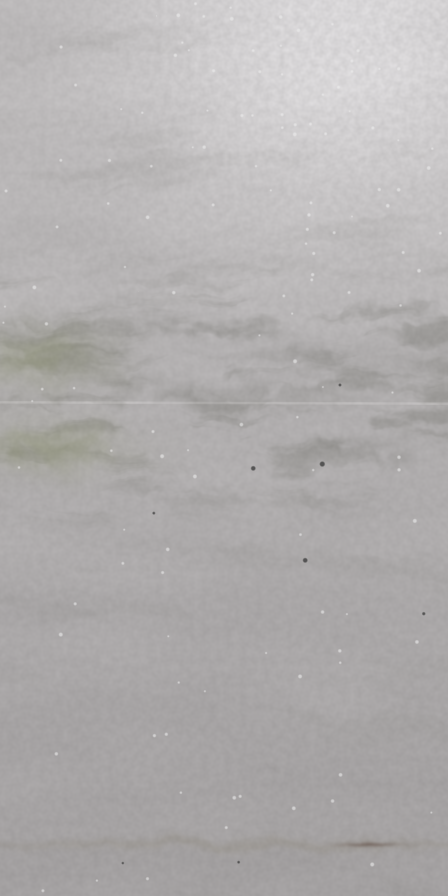
A WebGL 1 fragment shader for this texture:

```glsl
precision highp float;
// Pale grey marble slab: a soft glow at the upper right, a band of smoky
// horizontal veins with two greenish stains, a thin joint and fine sparkles.
// Built from warped gradient noise, hashed lens streaks and cell-based specks.
uniform vec2 u_resolution;

#define BAND_Y 1.13
#define BAND_HALF 0.27
#define VEIN_STRENGTH 0.62
#define STREAK_STRENGTH 0.55
#define GLOW_STRENGTH 0.135
#define GRAIN 0.022
#define JOINT_Y 1.102
#define SPARKLE_CELLS 34.0
#define DARK_CELLS 5.0

const vec3 STONE_LOW = vec3(0.647, 0.636, 0.638);
const vec3 STONE_HIGH = vec3(0.722, 0.712, 0.714);
const vec3 VEIN = vec3(0.545, 0.540, 0.525);
const vec3 STAIN = vec3(0.575, 0.585, 0.495);
const vec3 RUST = vec3(0.43, 0.37, 0.34);

vec2 hash2(vec2 cell) {
  vec3 q = fract(cell.xyx * vec3(0.1031, 0.1030, 0.0973));
  q += dot(q, q.yzx + 33.33);
  return fract((q.xx + q.yz) * q.zy);
}

float gradientDot(vec2 cell, vec2 offset) {
  float angle = 6.2832 * hash2(cell + 71.0).x;
  return dot(vec2(cos(angle), sin(angle)), offset);
}

float noise(vec2 p) {
  vec2 i = floor(p), f = fract(p);
  vec2 w = f * f * f * (f * (f * 6.0 - 15.0) + 10.0);
  vec2 e = vec2(1.0, 0.0);
  float low = mix(gradientDot(i, f), gradientDot(i + e, f - e), w.x);
  float high = mix(gradientDot(i + e.yx, f - e.yx), gradientDot(i + 1.0, f - 1.0), w.x);
  return mix(low, high, w.y);
}

float fbm(vec2 p) {
  float sum = 0.0, gain = 0.6;
  for (int i = 0; i < 4; i++) {
    sum += gain * noise(p);
    p = p * 2.03 + 17.3;
    gain *= 0.5;
  }
  return sum;
}

// Soft ellipse: 1 at the centre, fading to 0.
float blob(vec2 p, vec2 centre, vec2 radius) {
  vec2 d = (p - centre) / radius;
  return exp(-dot(d, d));
}

// One round speck per grid cell, kept for the given share of the cells.
float specks(vec2 p, float cells, float share, float radius) {
  vec2 cell = floor(p * cells);
  vec2 pick = hash2(cell + cells);
  vec2 centre = (cell + 0.15 + 0.7 * hash2(cell + 9.0)) / cells;
  float r = radius * (0.4 + 0.6 * pick.y);
  float edge = 1.0 / u_resolution.x;
  return step(pick.x, share) * (1.0 - smoothstep(r - edge, r + edge, distance(p, centre)));
}

// Scattered long lenses with lumpy outlines inside the vein band.
float streaks(vec2 p) {
  float sum = 0.0;
  for (int i = 0; i < 11; i++) {
    float id = float(i);
    vec2 h = hash2(vec2(id, 4.0)), size = hash2(vec2(id, 23.0));
    vec2 centre = vec2(fract(id * 0.618 + 0.43), BAND_Y + 0.34 * (h.y - 0.5));
    vec2 radius = vec2(0.07 + 0.08 * size.x, 0.012 + 0.014 * size.y);
    sum += (0.5 + 0.5 * h.x) * blob(p, centre, radius);
  }
  return min(sum, 1.0);
}

void main() {
  vec2 p = gl_FragCoord.xy / u_resolution.x;
  vec2 warp = vec2(fbm(p * 9.0), fbm(p * 9.0 + 40.0));
  vec2 w = p + warp * vec2(0.09, 0.035);

  // Base tone, cloudy bedding and the reflected light.
  vec3 color = mix(STONE_LOW, STONE_HIGH, smoothstep(0.1, 1.65, p.y));
  color += 0.035 * fbm(w * vec2(2.0, 7.0) + 5.0);
  float glow = blob(p, vec2(0.78, 1.93), vec2(0.50, 0.40));
  color += GLOW_STRENGTH * glow * vec3(0.98, 1.0, 1.03);

  // Smoky veins, strongest in the middle of the band.
  float depth = (p.y - BAND_Y) / BAND_HALF;
  float band = exp(-depth * depth * depth * depth);
  float bed = w.y - 0.06 * w.x * depth;
  float veins = smoothstep(-0.05, 0.36, fbm(vec2(w.x * 3.6, bed * 17.0)));
  float wisps = smoothstep(0.10, 0.42, fbm(vec2(w.x * 1.7 + 8.0, bed * 13.0)));
  color = mix(color, VEIN, VEIN_STRENGTH * veins * band + 0.16 * wisps);
  float lumps = clamp(0.8 + 1.6 * noise(w * vec2(20.0, 28.0)), 0.0, 1.0);
  color = mix(color, VEIN * 0.97, STREAK_STRENGTH * streaks(w) * lumps);

  // Greenish stains on both sides of the joint.
  float stain = blob(w, vec2(0.09, 1.20), vec2(0.13, 0.065));
  stain += blob(w, vec2(0.10, 1.00), vec2(0.16, 0.055));
  color = mix(color, STAIN, 0.72 * min(stain, 1.0) * (0.55 + 0.45 * lumps));

  // Thin warm bedding line with a short rusty crack.
  float line = blob(w, vec2(0.55, 0.115), vec2(0.75, 0.012));
  color = mix(color, vec3(0.57, 0.55, 0.51), 0.4 * line);
  vec2 crack = p + warp * vec2(0.03, 0.008);
  color = mix(color, RUST, 0.65 * blob(crack, vec2(0.825, 0.115), vec2(0.055, 0.005)));

  // Joint, crystal grain, sparkles and dark pits.
  float joint = 1.0 - smoothstep(0.0008, 0.0045, abs(p.y - JOINT_Y + 0.003 * p.x));
  color += 0.075 * joint * (0.75 + 0.5 * noise(vec2(p.x * 12.0, 2.0)));
  color += GRAIN * (1.0 + glow) * (noise(p * 58.0) + 0.6 * noise(p * 120.0));
  float sparkle = specks(p, SPARKLE_CELLS, 0.035 + 0.16 * glow, 0.0042);
  color = mix(color, vec3(0.93), 0.6 * sparkle);
  color = mix(color, vec3(0.24), 0.8 * specks(p, DARK_CELLS, 0.09, 0.0055));
  gl_FragColor = vec4(clamp(color, 0.0, 1.0), 1.0);
}
```
